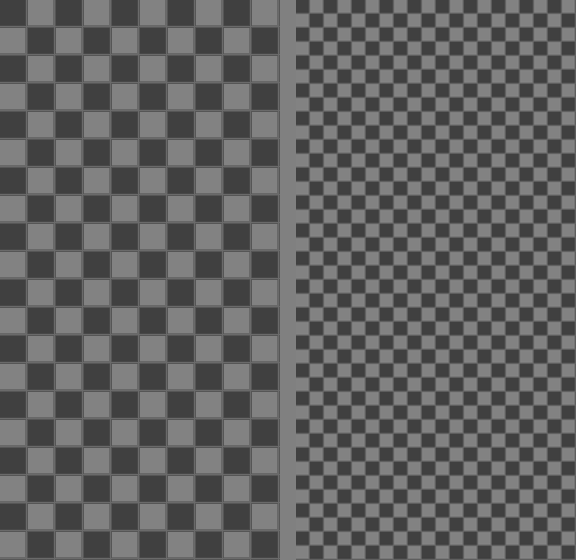
Left: one tile. Right: repeated 2 by 2.
A WebGL 1 fragment shader for this pattern:

```glsl
precision highp float;

uniform vec2 u_resolution;

const vec2 CELLS = vec2(10.0, 20.0);
const float BAND_HALF = 0.045;   // half width of the groove, in cells
const float RIDGE_HALF = 0.016;  // half width of the bright line inside it

const vec3 DARK_TILE = vec3(0.25);
const vec3 LIGHT_TILE = vec3(0.51);
const vec3 GROOVE = vec3(0.31);
const vec3 RIDGE = vec3(0.46);

// Distance to the nearest whole number on each axis
vec2 gridDistance(vec2 p) {
  return abs(fract(p + 0.5) - 0.5);
}

// Smoothed coverage of grid lines, limited when thinner than a pixel
float gridLines(vec2 dist, float halfWidth, vec2 pixel) {
  vec2 cover = clamp((halfWidth - dist) / pixel + 0.5, 0.0, 1.0);
  cover = min(cover, 2.0 * halfWidth / pixel);
  return max(cover.x, cover.y);
}

// 0 on dark cells, 1 on light cells
float checker(vec2 p) {
  vec2 cell = floor(p);
  return mod(cell.x + cell.y, 2.0);
}

void main() {
  vec2 uv = gl_FragCoord.xy / u_resolution;
  vec2 pixel = CELLS / u_resolution;

  // Rows count from the top; grooves end at the right and bottom of a cell
  vec2 p = vec2(uv.x, 1.0 - uv.y) * CELLS + BAND_HALF;
  vec2 dist = gridDistance(p);

  // Tiles, then the groove, then its bright centre line
  vec3 color = mix(DARK_TILE, LIGHT_TILE, checker(p));
  color = mix(color, GROOVE, gridLines(dist, BAND_HALF, pixel));
  color = mix(color, RIDGE, gridLines(dist, RIDGE_HALF, pixel));

  gl_FragColor = vec4(color, 1.0);
}
```
